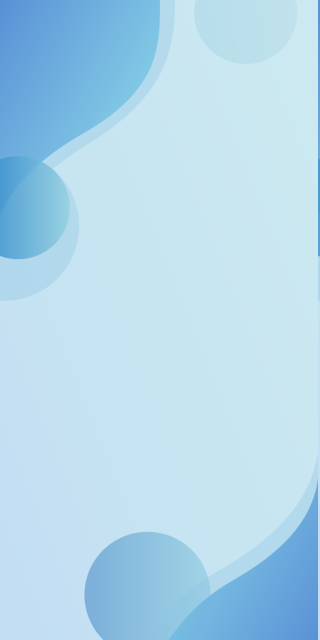
A Shadertoy shader for this background:

```glsl
// Pale blue backdrop with two wavy corner panels and translucent discs.
// Panel edges are pairs of cubic Hermite arcs; discs are distance functions.
// The design repeats sideways, leaving a thin seam along the right side.

#define TILE_WIDTH 0.9945
#define VEIL_OPACITY 0.35
#define DISC_OPACITY 0.82
#define PANEL_OPACITY 0.93
#define VEIL_COLOR vec3(0.55, 0.765, 0.894)
#define PANEL_DEEP vec3(0.325, 0.545, 0.830)
#define PANEL_LIGHT vec3(0.485, 0.775, 0.895)

float cover(float d) {
    float pixel = 1.0 / iResolution.x;
    return 1.0 - smoothstep(-0.75 * pixel, 0.75 * pixel, d);
}

float disc(vec2 p, vec2 center, float radius) {
    return cover(length(p - center) - radius);
}

// Approximate distance to x = f(y), where f passes through a and b
// with the given slopes dx/dy and continues straight beyond them.
float arcDistance(vec2 p, vec2 a, vec2 b, vec2 slopes) {
    float h = b.y - a.y;
    float s = (p.y - a.y) / h;
    float t = clamp(s, 0.0, 1.0);
    float u = 1.0 - t;
    float slope = mix(slopes.x, slopes.y, t);
    float x = mix(a.x, b.x, t * t * (3.0 - 2.0 * t))
            + h * t * u * (slopes.x * u - slopes.y * t)
            + h * slope * (s - t);
    return (p.x - x) / sqrt(1.0 + slope * slope);
}

// Signed distance to a wave: start, bend and end points, with their slopes
float waveDistance(vec2 p, vec2 start, vec2 bend, vec2 end, vec3 slopes) {
    return p.y < bend.y ? arcDistance(p, start, bend, slopes.xy)
                        : arcDistance(p, bend, end, slopes.yz);
}

vec3 panelColor(vec2 fromCorner) {
    float t = dot(fromCorner, vec2(1.75, 0.95));
    return mix(PANEL_DEEP, PANEL_LIGHT, clamp(t, 0.0, 1.0));
}

void mainImage(out vec4 fragColor, in vec2 fragCoord) {
    // One unit wide, two units tall, y measured down from the top
    vec2 uv = fragCoord / iResolution.xy;
    vec2 p = vec2(mod(uv.x, TILE_WIDTH), 2.0 - 2.0 * uv.y);

    // Backdrop
    float light = (p.x + 0.4 * (2.0 - p.y)) / 1.8;
    vec3 color = mix(vec3(0.765, 0.870, 0.953), vec3(0.778, 0.897, 0.943),
                     smoothstep(0.0, 0.5, light));
    color = mix(color, vec3(0.800, 0.914, 0.944), smoothstep(0.4, 1.0, light));

    // Discs at the top right and the bottom
    vec3 paleDisc = mix(vec3(0.59, 0.80, 0.88), vec3(0.65, 0.83, 0.88),
                        smoothstep(0.6, 0.93, p.x));
    color = mix(color, paleDisc,
                VEIL_OPACITY * disc(p, vec2(0.768, 0.039), 0.161));
    vec3 lowDisc = mix(vec3(0.42, 0.64, 0.83), vec3(0.60, 0.82, 0.89),
                       clamp((p.x - 0.263) / 0.396, 0.0, 1.0));
    color = mix(color, lowDisc,
                DISC_OPACITY * disc(p, vec2(0.461, 1.859), 0.197));

    // Veils behind both panels, joined with the large faint disc
    float upperVeil = cover(waveDistance(p, vec2(0.547, 0.0),
        vec2(0.286, 0.443), vec2(0.0, 0.708), vec3(0.0, -1.6, -0.55)));
    float lowerVeil = cover(-waveDistance(p, vec2(0.995, 1.406),
        vec2(0.690, 1.779), vec2(0.469, 2.0), vec3(-0.15, -1.75, -0.55)));
    float faintDisc = disc(p, vec2(0.013, 0.706), 0.234);
    float veil = max(max(upperVeil, lowerVeil), faintDisc);
    color = mix(color, VEIL_COLOR, VEIL_OPACITY * veil);

    // Corner panels
    float upper = cover(waveDistance(p, vec2(0.500, 0.0),
        vec2(0.260, 0.417), vec2(0.0, 0.672), vec3(0.0, -1.75, -0.45)));
    float lower = cover(-waveDistance(p, vec2(0.995, 1.484),
        vec2(0.729, 1.813), vec2(0.526, 2.0), vec3(-0.1, -1.75, -0.75)));
    color = mix(color, panelColor(p), PANEL_OPACITY * upper);
    color = mix(color, panelColor(vec2(1.0, 2.0) - p), PANEL_OPACITY * lower);

    // Disc over the upper panel
    vec3 sideDisc = mix(vec3(0.25, 0.58, 0.81), vec3(0.58, 0.82, 0.88),
                        clamp(p.x / 0.218, 0.0, 1.0));
    color = mix(color, sideDisc,
                DISC_OPACITY * disc(p, vec2(0.057, 0.649), 0.161));

    fragColor = vec4(color, 1.0);
}
```
